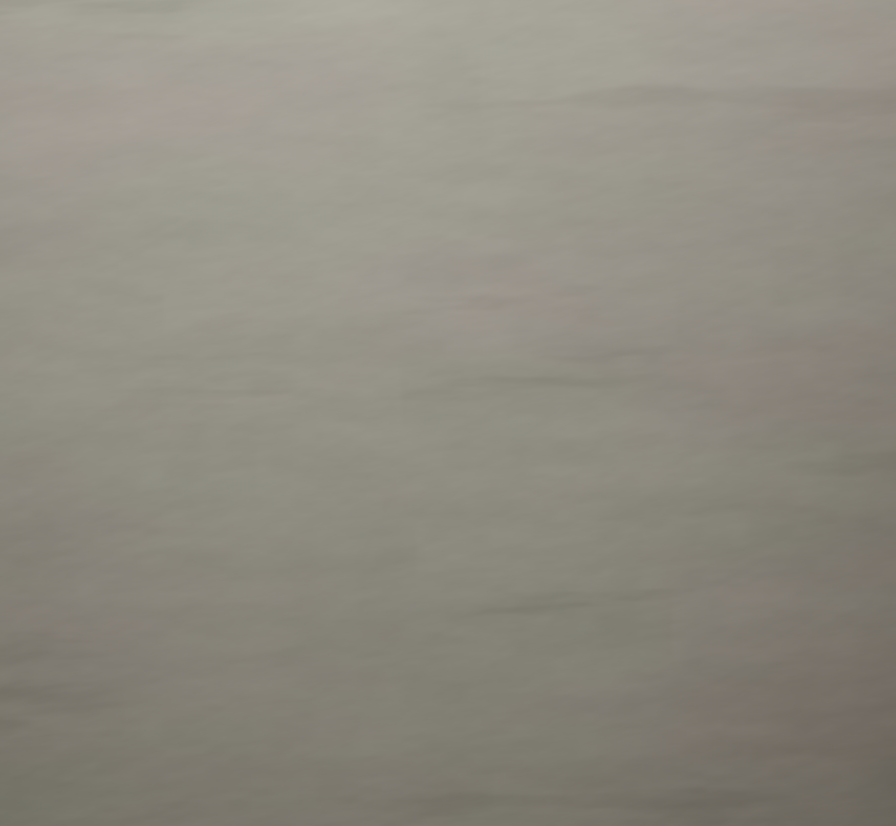
Reproduce this texture procedurally as a WebGL 1 fragment shader.

```glsl
precision highp float;
// Pale grey-brown wood laminate with soft horizontal grain in fading light.
uniform vec2 u_resolution;

float hash(vec2 p) {
  return fract(sin(dot(p, vec2(127.1, 311.7))) * 43758.5453);
}

float valueNoise(vec2 p) {
  vec2 cell = floor(p);
  vec2 f = fract(p);
  f = f * f * f * (f * (f * 6.0 - 15.0) + 10.0);
  float low = mix(hash(cell), hash(cell + vec2(1.0, 0.0)), f.x);
  float high = mix(hash(cell + vec2(0.0, 1.0)), hash(cell + vec2(1.0, 1.0)), f.x);
  return mix(low, high, f.y);
}

// Layered noise centred on zero, each octave turned a little.
float fbm(vec2 p) {
  float sum = 0.0;
  float amplitude = 0.5;
  for (int i = 0; i < 4; i++) {
    sum += amplitude * (valueNoise(p) - 0.5);
    p = mat2(0.98, 0.17, -0.17, 0.98) * p * 2.03 + 17.3;
    amplitude *= 0.5;
  }
  return sum;
}

// Light is strongest at the top, left of centre, and fades to the lower right.
float lighting(vec2 uv) {
  float side = uv.x - 0.35;
  return 0.488 + 0.185 * uv.y - 0.17 * side * side;
}

// Bend the grain so that the streaks rise and dip gently.
vec2 warpGrain(vec2 p) {
  float bend = fbm(p * vec2(2.2, 4.0) + 5.0);
  return vec2(p.x, p.y - 0.03 * p.x + 0.04 * bend);
}

// Sparse dark veins: thin, long and fading at both ends.
float darkVeins(vec2 p, float threshold) {
  float vein = fbm(p * vec2(3.6, 27.0) + 41.0);
  float patches = valueNoise(p * vec2(3.0, 7.0) + 9.0);
  return smoothstep(threshold, threshold + 0.2, vein) * smoothstep(0.35, 0.8, patches);
}

// Faint tone change between staggered boards, with soft ends.
float boardTone(vec2 p, float height, float len) {
  float row = floor(p.y / height);
  float along = p.x / len + hash(vec2(row, 3.0));
  float board = floor(along);
  float blend = smoothstep(0.0, 0.015, fract(along));
  float tone = mix(hash(vec2(board - 1.0, row)), hash(vec2(board, row)), blend);
  float edge = fract(p.y / height);
  float inside = smoothstep(0.0, 0.3, edge) * smoothstep(1.0, 0.7, edge);
  return (tone - 0.5) * inside;
}

void main() {
  vec2 uv = gl_FragCoord.xy / u_resolution;
  vec2 p = gl_FragCoord.xy / u_resolution.y;
  vec2 grain = warpGrain(p);

  // Broad clouds, medium streaks, then fine slanted fibres.
  float tone = lighting(uv);
  tone += 0.026 * fbm(grain * vec2(2.8, 9.0));
  tone += 0.026 * fbm(grain * vec2(7.0, 32.0) + 23.0);
  vec2 fibre = vec2(p.x, p.y - 0.16 * p.x);
  tone += 0.022 * fbm(fibre * vec2(38.0, 110.0) + 61.0);
  tone -= 0.026 * darkVeins(grain, 0.08);
  tone += 0.012 * boardTone(p, 0.095, 0.62);

  // Faint pinkish and greenish patches over the warm grey.
  vec3 greyCast = vec3(0.0, -0.016, -0.054);
  vec3 pinkShift = vec3(0.010, -0.006, 0.003);
  float tint = fbm(grain * vec2(3.2, 8.0) + 77.0) + 0.12 * (uv.x - 0.5);
  vec3 color = vec3(tone) + greyCast + pinkShift * clamp(tint * 2.2, -0.6, 0.9);

  gl_FragColor = vec4(color, 1.0);
}
```
